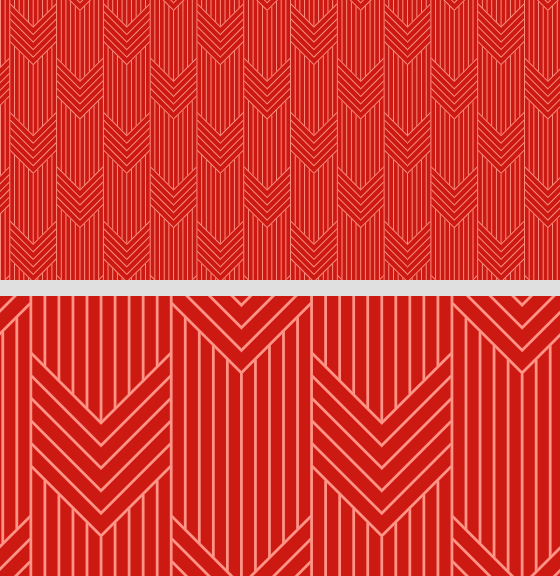
Top: the whole. Bottom: its middle third, enlarged.
This pattern is drawn by a Shadertoy shader. Its source:

```glsl
const vec3 RED = vec3(0.80, 0.10, 0.07);
const vec3 CORAL = vec3(1.0, 0.58, 0.53);

// All lengths are fractions of the canvas height
const float COLUMN_WIDTH = 0.1671;
const float COLUMN_START = 0.0350;
const float STRIPES_PER_COLUMN = 10.0;
const float REPEAT_HEIGHT = 0.3880;
const float FIRST_TIP = 0.9036;
const float CHEVRON_GAP = 0.0269;
const float CHEVRON_STEPS = 5.0;
const float LINE_WIDTH = 0.0033;

// Share of a pixel covered by a line at the given distance
float lineCoverage(float dist, float width, float pixel) {
    float upper = min(dist + 0.5 * pixel, 0.5 * width);
    float lower = max(dist - 0.5 * pixel, -0.5 * width);
    return clamp((upper - lower) / pixel, 0.0, 1.0);
}

// Distance to the nearest of evenly spaced lines
float gridDistance(float x, float spacing) {
    return abs(fract(x / spacing + 0.5) - 0.5) * spacing;
}

// Depth below the top line of the nearest chevron band
float chevronDepth(vec2 p, float column) {
    float fromCentre = abs(p.x - (column + 0.5) * COLUMN_WIDTH);
    float stagger = 0.5 * REPEAT_HEIGHT * mod(column, 2.0);
    float margin = 0.25 * REPEAT_HEIGHT;
    float depth = FIRST_TIP - stagger + fromCentre - p.y;
    return mod(depth + margin, REPEAT_HEIGHT) - margin;
}

float patternLines(vec2 p, float pixel) {
    float column = floor(p.x / COLUMN_WIDTH);
    float depth = chevronDepth(p, column);

    // Nested diagonal lines
    float nearest = clamp(round(depth / CHEVRON_GAP), 0.0, CHEVRON_STEPS);
    float chevronDist = abs(depth - nearest * CHEVRON_GAP) * sqrt(0.5);
    float chevrons = lineCoverage(chevronDist, LINE_WIDTH, pixel);

    // Vertical stripes stop at the chevron band
    float halfBand = 0.5 * CHEVRON_STEPS * CHEVRON_GAP;
    float bandDist = (abs(depth - halfBand) - halfBand) * sqrt(0.5);
    float outside = clamp(bandDist / pixel + 0.5, 0.0, 1.0);
    float stripeDist = gridDistance(p.x, COLUMN_WIDTH / STRIPES_PER_COLUMN);
    float stripes = lineCoverage(stripeDist, LINE_WIDTH, pixel) * outside;

    // Column borders run unbroken
    float borders = lineCoverage(gridDistance(p.x, COLUMN_WIDTH), LINE_WIDTH, pixel);
    return max(chevrons, max(stripes, borders));
}

void mainImage(out vec4 fragColor, in vec2 fragCoord) {
    float pixel = 1.0 / iResolution.y;
    vec2 p = fragCoord * pixel - vec2(COLUMN_START, 0.0);
    fragColor = vec4(mix(RED, CORAL, patternLines(p, pixel)), 1.0);
}
```
